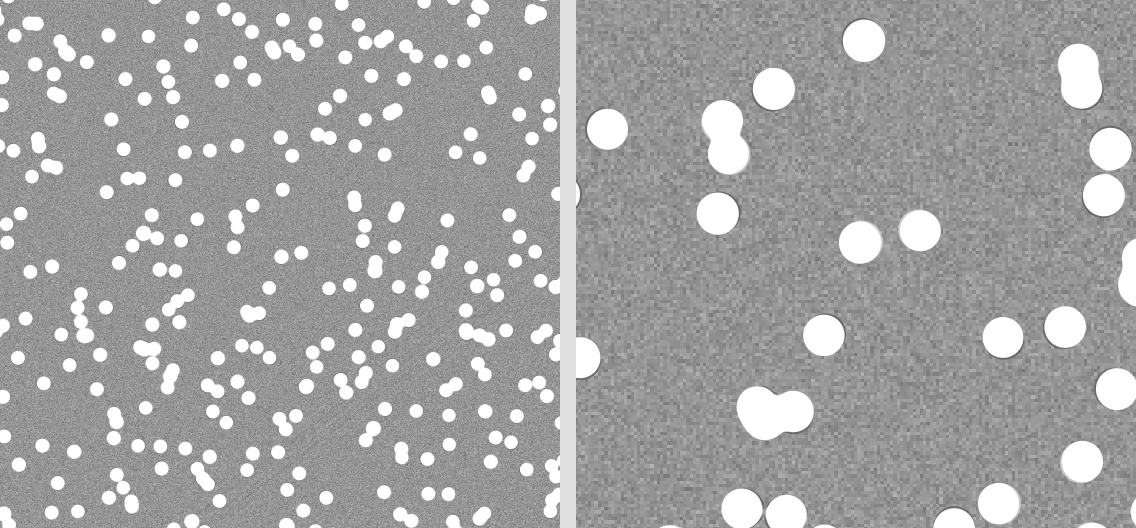
Left: the whole. Right: its middle third, enlarged.
This texture is drawn by a Shadertoy shader. Its source:

```glsl
// Scattered white discs, often merged into blobs, on finely grained grey with faint diagonal streaks.

// All lengths are fractions of the canvas height.
const float DISC_RADIUS = 0.0131;
const float RADIUS_SPREAD = 0.0003;
const float MERGE_WIDTH = 0.005;
const float CELL_SIZE = 0.1;
const int DISCS_PER_CELL = 6;
const float DISC_CHANCE = 0.48;

const float RIM_SHIFT = 0.0013;
const float RIM_OPACITY = 0.75;
const float DARK_RIM_CHANCE = 0.6;
const float DARK_RIM = 0.36;
const float PALE_RIM = 0.84;

const float GROUND = 0.584;
const float GRAIN_ROWS = 482.0;
const float GRAIN_CONTRAST = 0.085;

const vec2 STREAK_ORIGIN = vec2(0.37, 0.0);
const float STREAK_ANGLE = 0.655;
const float STREAK_BAND = 0.055;
const float STREAK_FREQUENCY = 95.0;
const float STREAK_CONTRAST = 0.014;

const float TAU = 6.2831853;

vec3 hash3(vec3 p) {
    p = fract(p * vec3(0.1031, 0.1030, 0.0973));
    p += dot(p, p.yxz + 33.33);
    return fract((p.xxy + p.yxx) * p.zyx);
}

float smoothMin(float a, float b, float width) {
    float h = max(width - abs(a - b), 0.0) / width;
    return min(a, b) - 0.25 * h * h * width;
}

float coverage(float signedDistance, float pixel) {
    return clamp(0.5 - signedDistance / pixel, 0.0, 1.0);
}

// Near-Gaussian grain, centred on zero.
float grain(vec2 p) {
    vec3 h = hash3(vec3(floor(p * GRAIN_ROWS), 7.0));
    return (h.x + h.y + h.z - 1.5) * GRAIN_CONTRAST;
}

// Fine parallel lines inside a soft diagonal band.
float streaks(vec2 p) {
    vec2 normal = vec2(-sin(STREAK_ANGLE), cos(STREAK_ANGLE));
    float across = dot(p - STREAK_ORIGIN, normal);
    float band = exp(-pow(across / STREAK_BAND, 2.0));
    float wave = sin(TAU * across * STREAK_FREQUENCY)
               + 0.6 * sin(TAU * across * STREAK_FREQUENCY * 0.37 + 1.0);
    return wave * band * STREAK_CONTRAST;
}

void mainImage(out vec4 fragColor, in vec2 fragCoord) {
    float pixel = 1.0 / iResolution.y;
    vec2 p = fragCoord * pixel;
    float shade = GROUND + grain(p) + streaks(p);

    // Gather discs from the surrounding cells; paint their off-centre rims.
    float blobs = 1.0;
    vec2 home = floor(p / CELL_SIZE);
    for (int y = -1; y <= 1; y++)
    for (int x = -1; x <= 1; x++)
    for (int i = 0; i < DISCS_PER_CELL; i++) {
        vec2 cell = home + vec2(x, y);
        vec3 seed = vec3(cell + 20.0, float(i) * 5.0 + 11.0);
        vec3 place = hash3(seed);
        if (place.z > DISC_CHANCE) continue;

        vec3 look = hash3(seed + vec3(57.0, 91.0, 130.0));
        vec2 offset = p - (cell + place.xy) * CELL_SIZE;
        float radius = DISC_RADIUS + (look.x - 0.5) * 2.0 * RADIUS_SPREAD;
        blobs = smoothMin(blobs, length(offset) - radius, MERGE_WIDTH);

        float angle = TAU * look.y;
        vec2 shift = RIM_SHIFT * vec2(cos(angle), sin(angle));
        float tone = look.z < DARK_RIM_CHANCE ? DARK_RIM : PALE_RIM;
        float rim = coverage(length(offset - shift) - radius, pixel);
        shade = mix(shade, tone, rim * RIM_OPACITY);
    }

    // White blobs cover everything but the exposed rims.
    shade = mix(shade, 1.0, coverage(blobs, pixel));
    fragColor = vec4(vec3(shade), 1.0);
}
```
